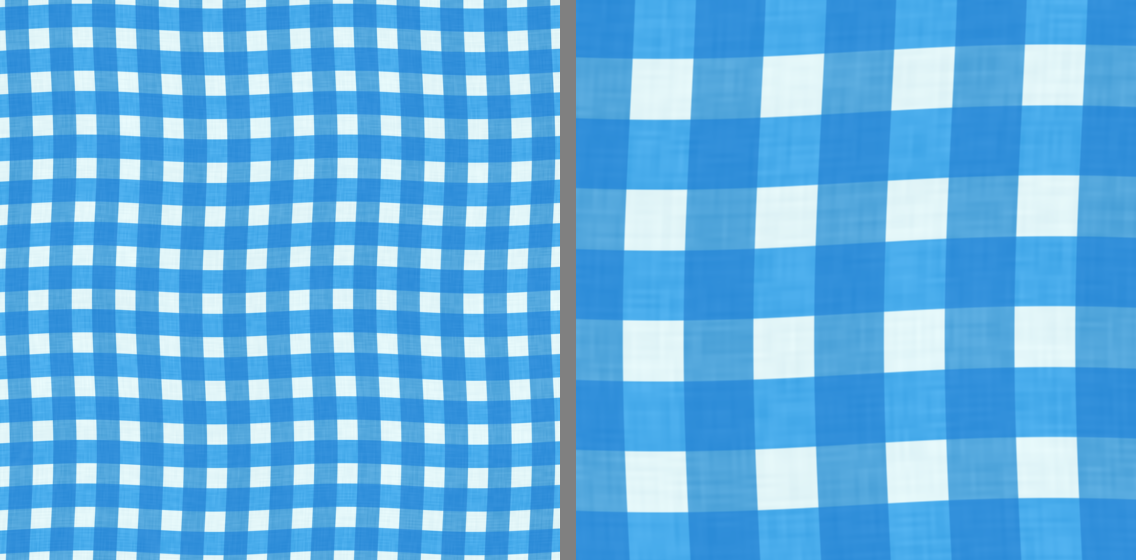
Left, the full canvas; right, a detail of the centre.
A WebGL 2 fragment shader for this pattern:

```glsl
#version 300 es
precision highp float;

uniform vec2 u_resolution;
out vec4 outColor;

#define REPEATS vec2(12.87, 12.84)     // checks across and down
#define FIRST_CHECK vec2(0.0728, 0.0707) // centre of the first pale check
#define PALE_WIDTH 0.466               // pale share of each repeat
#define WAVE_SIZE 0.0043               // sway of the stripes
#define WAVE_COUNT vec2(1.85, 2.145)   // sways down and across
#define WAVE_START vec2(-0.005, 0.151)
#define THREADS 360.0                  // threads across the cloth
#define THREAD_STRENGTH 0.055
#define CREASE_STRENGTH 0.03

const float TAU = 6.28319;
const vec3 PALE = vec3(0.89, 0.965, 0.975);
const vec3 SKY = vec3(0.285, 0.675, 0.925);
const vec3 DUSTY = vec3(0.325, 0.655, 0.865);
const vec3 DEEP = vec3(0.19, 0.56, 0.855);

float hash(vec2 p) {
    return fract(sin(dot(p, vec2(127.1, 311.7))) * 43758.5453);
}

float noise(vec2 p) {
    vec2 cell = floor(p);
    vec2 f = fract(p);
    f = f * f * (3.0 - 2.0 * f);
    float low = mix(hash(cell), hash(cell + vec2(1.0, 0.0)), f.x);
    float high = mix(hash(cell + vec2(0.0, 1.0)), hash(cell + vec2(1.0, 1.0)), f.x);
    return mix(low, high, f.y);
}

// Slow sway of the cloth along both axes
vec2 sway(vec2 p) {
    return p + WAVE_SIZE * cos(TAU * WAVE_COUNT * (p.yx - WAVE_START));
}

// 0 on the pale bands, 1 on the dyed bands, for each axis
vec2 dyedBands(vec2 cloth) {
    vec2 s = (cloth - FIRST_CHECK) * REPEATS;
    vec2 edge = abs(fract(s + 0.5) - 0.5) - 0.5 * PALE_WIDTH;
    vec2 soft = 0.7 * fwidth(s) + 0.004;
    return smoothstep(-soft, soft, edge);
}

// Crossed uneven threads, centred on zero
float linen(vec2 cloth) {
    float weft = noise(cloth * vec2(45.0, THREADS));
    float warp = noise(cloth * vec2(THREADS, 45.0) + 71.0);
    return 0.5 * (weft + warp) - 0.5;
}

// Thin broken fold lines
float creases(vec2 p) {
    float ridge = abs(noise(p * vec2(7.0, 4.0) + 13.0) - 0.5);
    float patches = smoothstep(0.62, 0.85, noise(p * 6.0 + 37.0));
    return patches * (1.0 - smoothstep(0.0, 0.035, ridge));
}

void main() {
    vec2 p = gl_FragCoord.xy / u_resolution;
    p.y = 1.0 - p.y;
    vec2 cloth = sway(p);
    vec2 dyed = dyedBands(cloth);

    // Overlapping bands give four colours
    vec3 paleColumn = mix(PALE, SKY, dyed.y);
    vec3 dyedColumn = mix(DUSTY, DEEP, dyed.y);
    vec3 color = mix(paleColumn, dyedColumn, dyed.x);

    // Weave shows most where a single band is dyed
    float single = abs(dyed.x - dyed.y);
    float weave = linen(cloth) * THREAD_STRENGTH * mix(0.75, 1.35, single);
    color += weave * vec3(1.3, 0.9, 0.6);

    // Faint wear
    color += 0.012 * (noise(p * 9.0) - 0.5);
    color += CREASE_STRENGTH * creases(p) * dyed.x * vec3(1.0, 0.7, 0.4);

    outColor = vec4(clamp(color, 0.0, 1.0), 1.0);
}
```
